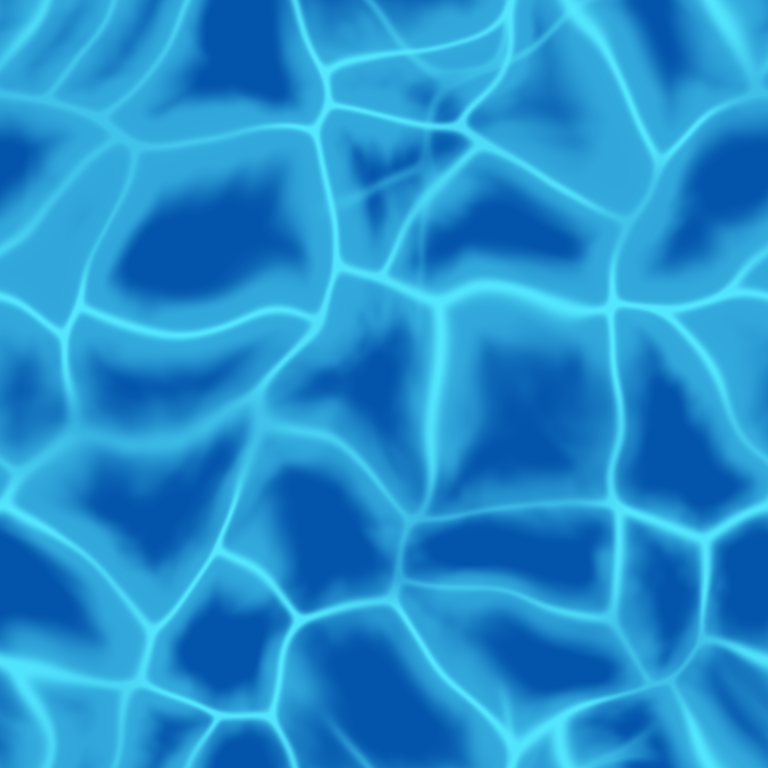
A WebGL 1 fragment shader for this texture:

```glsl
precision highp float;
uniform vec2 u_resolution;

vec2 hash2(vec2 p) {
  vec3 q = fract(p.xyx * vec3(0.1031, 0.1030, 0.0973));
  q += dot(q, q.yzx + 33.33);
  return fract((q.xx + q.yz) * q.zy);
}

// Two independent value noises that wrap after n lattice steps
vec2 noise2(vec2 uv, float n, float seed) {
  vec2 p = uv * n, i = floor(p), f = p - i;
  f = f * f * f * (f * (f * 6.0 - 15.0) + 10.0);
  vec2 a = hash2(mod(i, n) + seed);
  vec2 b = hash2(mod(i + vec2(1.0, 0.0), n) + seed);
  vec2 c = hash2(mod(i + vec2(0.0, 1.0), n) + seed);
  vec2 d = hash2(mod(i + 1.0, n) + seed);
  return mix(mix(a, b, f.x), mix(c, d, f.x), f.y);
}

float clouds(vec2 uv) {
  float sum = 0.0, gain = 0.53, freq = 6.0;
  for (int k = 0; k < 4; k++) {
    sum += gain * noise2(uv, freq, freq * 3.0).x;
    gain *= 0.5;
    freq *= 2.0;
  }
  return sum;
}

vec2 cellPoint(vec2 cell, float n, float seed) {
  return cell + 0.03 + 0.94 * hash2(mod(cell, n) + seed);
}

// Wrapping Voronoi web: x = rounded distance to the border, y = random value of the cell
vec2 web(vec2 uv, float n, float seed) {
  vec2 p = uv * n, home = floor(p), nearest = home, toNearest = vec2(9.0);
  for (int y = -1; y <= 1; y++)
  for (int x = -1; x <= 1; x++) {
    vec2 cell = home + vec2(x, y);
    vec2 r = cellPoint(cell, n, seed) - p;
    if (dot(r, r) < dot(toNearest, toNearest)) {
      toNearest = r;
      nearest = cell;
    }
  }
  float sum = 0.0;
  for (int y = -2; y <= 2; y++)
  for (int x = -2; x <= 2; x++) {
    if (x == 0 && y == 0) continue;
    vec2 r = cellPoint(nearest + vec2(x, y), n, seed) - p;
    float border = dot(0.5 * (r + toNearest), normalize(r - toNearest));
    sum += exp(-border / 0.025);
  }
  float dist = max(-0.025 * log(sum), 0.0) / n;
  return vec2(dist, hash2(mod(nearest, n) + seed + 40.0).x);
}

float filament(float dist, float width) {
  return exp(-dist * dist / (width * width));
}

void main() {
  vec2 uv = gl_FragCoord.xy / u_resolution;

  // Bend the web into flowing curves
  vec2 bent = uv + 0.11 * (noise2(uv, 5.0, 11.0) - 0.5)
                 + 0.024 * (noise2(uv, 11.0, 23.0) - 0.5);
  vec2 cell = web(bent, 5.0, 7.0);
  vec2 vary = noise2(uv, 7.0, 61.0);
  vec2 fold = noise2(uv, 4.0, 83.0);

  // Dark pools that dissolve into cloudy blue
  float haze = clouds(bent + 0.03 * noise2(uv, 9.0, 37.0)) - 0.5;
  float depth = smoothstep(0.0, 0.1, cell.x) * (0.4 + 0.8 * cell.y) + 1.5 * haze;
  vec3 color = mix(vec3(0.19, 0.65, 0.855), vec3(0.01, 0.33, 0.67),
                   smoothstep(-0.12, 0.64, depth));

  // Bright light lines that swell in places, with a thin halo
  float width = mix(0.0055, 0.018, pow(vary.x, 4.0));
  float light = filament(cell.x, width) * mix(0.35, 0.95, smoothstep(0.15, 0.75, vary.y));
  light += 0.12 * exp(-cell.x / 0.014) * (1.0 - light);

  // Faint second web, seen only in places
  float faint = web(bent.yx + 0.08 * (fold - 0.5), 3.0, 29.0).x;
  light += 0.45 * filament(faint, 0.008) * smoothstep(0.45, 0.75, fold.x) * (1.0 - light);

  color = mix(color, vec3(0.33, 0.91, 1.0), clamp(light, 0.0, 1.0));
  gl_FragColor = vec4(color, 1.0);
}
```
